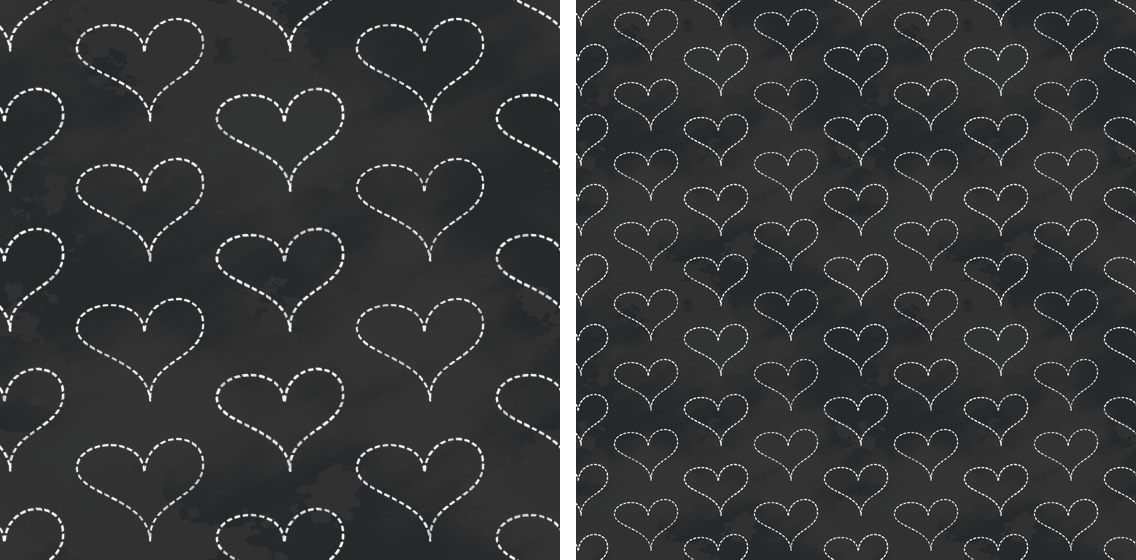
Left: one tile. Right: repeated 2 by 2.
Give the GLSL for this pattern, as a Shadertoy shader.

```glsl
// Dashed chalk hearts in a half-drop repeat on a worn, smoky blackboard.
// Each heart is two strokes of cubic curves, dashed by arc length; the
// board is layered value noise whose lattice wraps at the canvas edges.

float hash(vec2 cell, float seed) {
    uvec2 k = uvec2(cell) * uvec2(1597u, 51749u) + uint(seed) * 7919u;
    uint h = (k.x ^ (k.y << 3)) * 747796405u + 289133u;
    h = ((h >> 15) ^ h) * 277803737u;
    h = ((h >> 13) ^ h) * 31847u;
    return float((h >> 8) & 65535u) / 65535.0;
}

// Value noise repeating after a whole number of cells
float noise(vec2 p, vec2 period, float seed) {
    vec2 i = floor(p), f = fract(p);
    f = f * f * (3.0 - 2.0 * f);
    vec2 lo = mod(i, period), hi = mod(i + 1.0, period);
    return mix(mix(hash(lo, seed), hash(vec2(hi.x, lo.y), seed), f.x),
               mix(hash(vec2(lo.x, hi.y), seed), hash(hi, seed), f.x), f.y);
}

float fbm(vec2 p, vec2 period, float gain, float seed) {
    float sum = 0.0, total = 0.0, amp = 1.0;
    for (int i = 0; i < 6; i++) {
        sum += amp * noise(p, period, seed + float(i));
        total += amp;
        p *= 2.0;
        period *= 2.0;
        amp *= gain;
    }
    return sum / total;
}

// Follows a cubic curve; nearest holds (signed distance, arc length)
void traceCurve(vec2 p, vec2 a, vec2 b, vec2 c, vec2 d,
                inout vec2 nearest, inout float arc) {
    vec2 from = a;
    for (int i = 1; i <= 18; i++) {
        float t = float(i) / 18.0, s = 1.0 - t;
        vec2 to = s*s*s*a + 3.0*s*s*t*b + 3.0*s*t*t*c + t*t*t*d;
        vec2 seg = to - from, rel = p - from;
        float h = clamp(dot(rel, seg) / dot(seg, seg), 0.0, 1.0);
        float dist = length(rel - seg * h);
        if (dist < abs(nearest.x)) {
            float side = seg.x * rel.y - seg.y * rel.x;
            nearest = vec2(side < 0.0 ? -dist : dist, arc + h * length(seg));
        }
        arc += length(seg);
        from = to;
    }
}

// Rounded dashes with slightly uneven slant, length and thickness
float dashes(vec2 nearest, float thickness, float seed) {
    float n = floor(nearest.y / 17.0);
    float slant = 0.7 * hash(vec2(n, 3.0), seed) - 0.2;
    float wobble = hash(vec2(n, 8.0), seed);
    vec2 q = vec2(nearest.y - (n + 0.5) * 17.0 + slant * nearest.x, nearest.x);
    q = abs(q) - vec2(5.4 + wobble, thickness + 0.5 * wobble) + 1.7;
    return length(max(q, 0.0)) + min(max(q.x, q.y), 0.0) - 1.7;
}

float heart(vec2 p, float thickness, float seed) {
    vec2 notch = vec2(9, 36), tip = vec2(21, -104);
    vec2 left = vec2(1e4, 0), right = left;
    float arc = 0.0;
    traceCurve(p, notch, vec2(7, 114), vec2(-130, 106), vec2(-130, 44), left, arc);
    traceCurve(p, vec2(-130, 44), vec2(-128, -12), vec2(16, -14), tip, left, arc);
    arc = 0.0;
    traceCurve(p, notch, vec2(14, 122), vec2(126, 126), vec2(130, 57), right, arc);
    traceCurve(p, vec2(130, 57), vec2(134, -20), vec2(14, -20), tip, right, arc);
    return min(dashes(left, thickness, seed), dashes(right, thickness, seed + 1.0));
}

vec3 chalkboard(vec2 uv) {
    float cloud = fbm(uv * 4.0, vec2(4), 0.5, 11.0);
    // Slanted eraser smears
    vec2 smear = vec2(4.0 * uv.x, 24.0 * uv.y - 12.0 * uv.x);
    float streak = fbm(smear, vec2(4, 12), 0.6, 23.0);
    // Ragged wear gathers along the canvas rim
    vec2 edge = 0.5 + 0.5 * cos(6.28319 * uv);
    float rim = max(edge.x, edge.y);
    rim *= rim;
    float tone = smoothstep(0.3, 0.66, cloud + 0.3 * (streak - 0.5) - 0.05 * rim);
    float ragged = fbm(uv * vec2(5, 7), vec2(5, 7), 0.68, 37.0);
    float blotch = smoothstep(0.0, 0.015, ragged + 0.18 * rim - 0.68);
    tone = mix(tone, 0.9, 0.85 * blotch);
    return mix(vec3(0.154, 0.157, 0.162), vec3(0.202, 0.202, 0.203), tone);
}

void mainImage(out vec4 fragColor, in vec2 fragCoord) {
    vec2 uv = fragCoord / iResolution.xy;

    // Four columns of four hearts, odd columns dropped by half a repeat
    float column = floor(uv.x * 4.0 + 0.5);
    float odd = mod(column, 2.0);
    float y = uv.y * 4.0 - 0.5 * odd;
    float row = floor(y + 0.5);
    vec2 local = vec2(uv.x * 4.0 - column, y - row) * 288.0;
    vec2 id = mod(vec2(column, row), 4.0);

    // Even columns are pressed a little harder
    float thickness = 2.2 - 0.4 * odd + 0.3 * hash(id, 51.0);
    float d = heart(local, thickness, 60.0 + 2.0 * (id.x + 4.0 * id.y));
    float softness = 1152.0 / iResolution.y;
    float chalk = smoothstep(0.85, -0.85, d / softness);
    // Dry, dusty gaps in the chalk
    float dust = fbm(uv * 32.0, vec2(32), 0.6, 71.0);
    chalk *= mix(0.78, 1.0, smoothstep(0.3, 0.55, dust));

    fragColor = vec4(mix(chalkboard(uv), vec3(0.99), chalk), 1.0);
}
```
